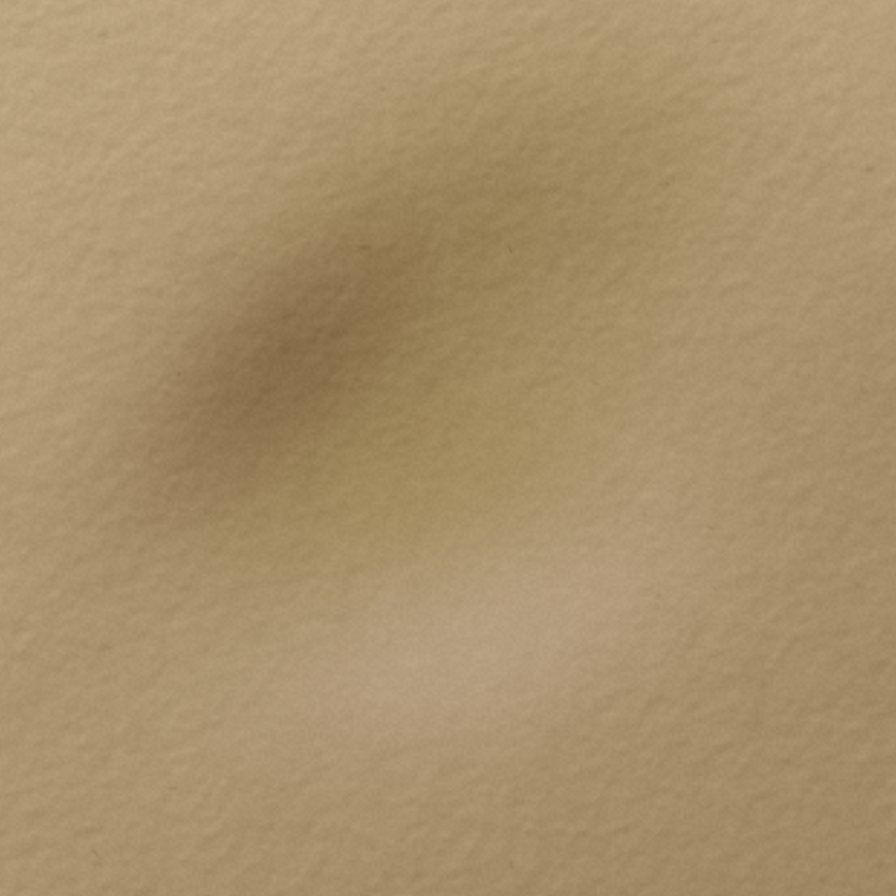
Write a WebGL 1 fragment shader that draws this texture.

```glsl
precision highp float;
// A softly dented plaster wall in warm beige: a diagonal shadow above a pale bulge.
// Corner colours form the base, rotated Gaussian pools shape the light, and
// value noise lit from one side gives the fine relief, with sparse dark flecks.

uniform vec2 u_resolution;

const vec3 TOP_LEFT = vec3(0.728, 0.640, 0.490);
const vec3 TOP_RIGHT = vec3(0.715, 0.622, 0.474);
const vec3 BOTTOM_LEFT = vec3(0.662, 0.568, 0.424);
const vec3 BOTTOM_RIGHT = vec3(0.622, 0.528, 0.386);

const vec3 CORE_SHADE = vec3(-0.095, -0.106, -0.088);
const vec3 BROAD_SHADE = vec3(-0.078, -0.078, -0.094);
const vec3 UPPER_SHADE = vec3(-0.034, -0.034, -0.038);
const vec3 OLIVE_SHADE = vec3(-0.014, -0.012, -0.038);
const vec3 RIGHT_SHADE = vec3(-0.026, -0.026, -0.029);
const vec3 BULGE_LIGHT = vec3(0.050, 0.050, 0.080);
const vec3 FLANK_LIGHT = vec3(0.016, 0.015, 0.026);

const float RELIEF_GAIN = 0.085;
const float MOTTLE_GAIN = 0.018;
const float GRAIN_GAIN = 0.026;
const float GRAIN_CELLS = 310.0;
const float FLECK_CELLS = 13.0;
const float FLECK_DENSITY = 0.24;
const float FLECK_GAIN = 0.065;
const vec2 LIGHT_STEP = vec2(-0.0030, 0.0045);

float hash(vec2 p) {
  vec3 q = fract(vec3(p.xyx) * 0.1031);
  q += dot(q, q.yzx + 33.33);
  return fract((q.x + q.y) * q.z);
}

float valueNoise(vec2 p) {
  vec2 cell = floor(p);
  vec2 f = fract(p);
  f = f * f * (3.0 - 2.0 * f);
  float low = mix(hash(cell), hash(cell + vec2(1.0, 0.0)), f.x);
  float high = mix(hash(cell + vec2(0.0, 1.0)), hash(cell + 1.0), f.x);
  return mix(low, high, f.y);
}

mat2 rotation(float angle) {
  float c = cos(angle);
  float s = sin(angle);
  return mat2(c, -s, s, c);
}

// Soft elliptical pool whose long axis points along the angle.
float pool(vec2 p, vec2 centre, float angle, vec2 radii) {
  vec2 q = rotation(angle) * (p - centre) / radii;
  return exp(-dot(q, q));
}

// Height of the plaster skin, with slightly flattened bumps.
float plaster(vec2 p) {
  vec2 q = rotation(0.3) * p * vec2(0.8, 1.0);
  return 0.46 * valueNoise(q * 58.0 + 7.0)
       + 0.38 * valueNoise(q * 109.0 + 31.0)
       + 0.16 * valueNoise(q * 23.0 + 53.0);
}

// Scattered short pits, one possible pit in each cell.
float flecks(vec2 p) {
  vec2 q = p * FLECK_CELLS;
  vec2 cell = floor(q);
  float present = step(hash(cell + 17.0), FLECK_DENSITY);
  vec2 centre = 0.25 + 0.5 * vec2(hash(cell + 41.0), hash(cell + 83.0));
  float angle = 1.8 * hash(cell + 5.0) - 1.1;
  float size = mix(0.5, 1.0, hash(cell + 29.0));
  vec2 wobble = 0.08 * vec2(valueNoise(q * 9.0), valueNoise(q * 9.0 + 61.0)) - 0.04;
  float mark = pool(fract(q) + wobble, centre, angle, vec2(0.09, 0.05) * size);
  return present * mark * mix(0.2, 1.0, hash(cell + 97.0));
}

void main() {
  vec2 uv = gl_FragCoord.xy / u_resolution;

  // Room light across the wall.
  vec3 color = mix(mix(BOTTOM_LEFT, BOTTOM_RIGHT, uv.x),
                   mix(TOP_LEFT, TOP_RIGHT, uv.x), uv.y);

  // Dent and bulge.
  float core = pool(uv, vec2(0.310, 0.590), 0.82, vec2(0.220, 0.095));
  float bulge = pool(uv, vec2(0.510, 0.275), 0.30, vec2(0.260, 0.110));
  color += CORE_SHADE * core;
  color += BROAD_SHADE * pool(uv, vec2(0.450, 0.670), 0.72, vec2(0.330, 0.190));
  color += UPPER_SHADE * pool(uv, vec2(0.660, 0.790), 0.50, vec2(0.160, 0.110));
  color += OLIVE_SHADE * pool(uv, vec2(0.490, 0.460), 0.35, vec2(0.210, 0.110));
  color += RIGHT_SHADE * pool(uv, vec2(0.980, 0.560), 0.00, vec2(0.240, 0.260));
  color += BULGE_LIGHT * bulge;
  color += FLANK_LIGHT * pool(uv, vec2(0.740, 0.470), 0.90, vec2(0.160, 0.080));

  // Raised skin, calmer on the bulge and in the middle.
  float calm = max(bulge, 0.6 * pool(uv, vec2(0.530, 0.430), 0.3, vec2(0.28, 0.18)));
  float relief = plaster(uv) - plaster(uv + LIGHT_STEP);
  color += RELIEF_GAIN * relief * (1.0 - 0.65 * calm);

  // Broad mottling, pits and fine grain.
  float mottle = 0.5 * valueNoise(uv * 9.0 + 3.0) + 0.5 * valueNoise(uv * 26.0 + 19.0);
  color += MOTTLE_GAIN * (mottle - 0.5);
  color -= FLECK_GAIN * flecks(uv) * (1.0 - 0.7 * bulge);
  color += GRAIN_GAIN * (valueNoise(uv * GRAIN_CELLS) - 0.5);

  gl_FragColor = vec4(clamp(color, 0.0, 1.0), 1.0);
}
```
